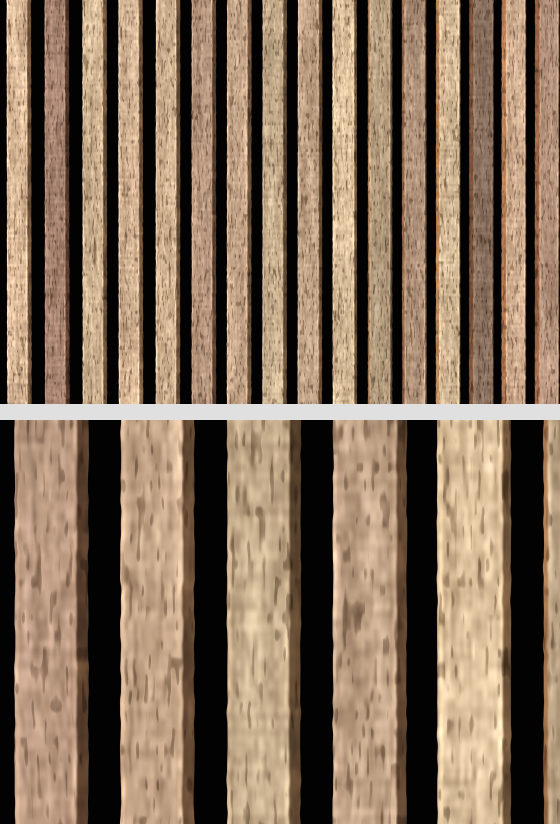
Top: the whole. Bottom: its middle third, enlarged.
A WebGL 1 fragment shader for this texture:

```glsl
precision highp float;
// Sixteen upright wooden slats before a black void, seen slightly from the side.
// Each slat gets its own tone, a front face with fibres and pores, bright worn
// arrises, and a side face that moves from right to left across the canvas.
uniform vec2 u_resolution;

// All lengths are in canvas widths.
const int SLATS = 16;
const float FIRST_LEFT = 0.0130;
const float PITCH = 0.0673;
const float PITCH_SHRINK = 0.0003;
const float SLAT_WIDTH = 0.0438;
const float TILT = 0.0028;
const float ARRIS = 0.0024;
const vec3 VOID_COLOR = vec3(0.008);
const vec3 GOLDEN = vec3(1.0, 0.87, 0.70);
const vec3 ROSY = vec3(1.0, 0.79, 0.67);
const vec3 SHADE_SIDE = vec3(0.46, 0.40, 0.34);
const vec3 WARM_SIDE = vec3(0.88, 0.72, 0.58);

// Lightness and rosiness of the slats, four to a row, left to right.
const vec4 LIGHT_A = vec4(0.84, 0.63, 0.79, 0.80);
const vec4 LIGHT_B = vec4(0.80, 0.69, 0.75, 0.73);
const vec4 LIGHT_C = vec4(0.73, 0.82, 0.69, 0.67);
const vec4 LIGHT_D = vec4(0.79, 0.53, 0.78, 0.68);
const vec4 ROSE_A = vec4(0.3, 1.1, 0.1, 0.3);
const vec4 ROSE_B = vec4(0.2, 0.7, 0.4, 0.0);
const vec4 ROSE_C = vec4(0.4, 0.0, 0.1, 0.5);
const vec4 ROSE_D = vec4(0.0, 0.7, 0.5, 0.8);

float hash(vec2 p) {
  vec3 q = fract(p.xyx * vec3(0.1031, 0.1030, 0.0973));
  q += dot(q, q.yzx + 33.33);
  return fract((q.x + q.y) * q.z);
}

float noise(vec2 p) {
  vec2 cell = floor(p);
  vec2 f = fract(p);
  f *= f * (3.0 - 2.0 * f);
  float low = mix(hash(cell), hash(cell + vec2(1.0, 0.0)), f.x);
  float high = mix(hash(cell + vec2(0.0, 1.0)), hash(cell + vec2(1.0)), f.x);
  return mix(low, high, f.y);
}

float pick(vec4 a, vec4 b, vec4 c, vec4 d, float id) {
  vec4 row = id < 4.0 ? a : id < 8.0 ? b : id < 12.0 ? c : d;
  vec4 column = vec4(equal(vec4(mod(id, 4.0)), vec4(0.0, 1.0, 2.0, 3.0)));
  return dot(row, column);
}

// Left edge of a slat; the spacing closes up to the right.
float leftEdge(float id, float y) {
  float jitter = 0.002 * (hash(vec2(id, 5.0)) - 0.5);
  float tilt = TILT * (hash(vec2(id, 9.0)) - 0.3) * (0.36 - y);
  return FIRST_LEFT + PITCH * id - PITCH_SHRINK * id * id + jitter + tilt;
}

// Brightness factor of the wood from figure, fibres and pores.
float woodGrain(vec2 p, float id) {
  vec2 g = p + vec2(id * 3.7, id * 1.3);
  g.x += 0.004 * noise(vec2(g.y * 7.0, id));
  float figure = noise(g * vec2(70.0, 9.0)) - 0.5;
  float streak = noise(g * vec2(190.0, 14.0)) - 0.5;
  float fibre = noise(g * vec2(400.0, 65.0)) - 0.5;
  float fleck = noise(g * vec2(310.0, 170.0)) - 0.5;
  float pore = smoothstep(0.66, 0.92, noise(g * vec2(430.0, 95.0) + 31.0));
  float ripple = noise(g * vec2(35.0, 230.0)) - 0.5;
  float curl = 0.12 * hash(vec2(id, 17.0));
  return 1.03 + 0.12 * figure + 0.15 * streak + 0.18 * fibre
       + 0.15 * fleck + curl * ripple - 0.27 * pore;
}

void main() {
  vec2 p = gl_FragCoord.xy / u_resolution.x;
  float pixel = 1.0 / u_resolution.x;

  // Find the nearest slat that starts at or before this point.
  float id = 0.0;
  for (int i = 1; i < SLATS; i++) {
    if (p.x > leftEdge(float(i), p.y) - 0.004) id = float(i);
  }
  float across = id / float(SLATS - 1);
  float rough = 0.0008 * (noise(vec2(p.y * 150.0, id * 11.0)) - 0.5);
  float fromLeft = p.x - leftEdge(id, p.y) + rough;
  float fromRight = SLAT_WIDTH - fromLeft + 2.0 * rough;

  // Front face.
  float light = pick(LIGHT_A, LIGHT_B, LIGHT_C, LIGHT_D, id);
  float rose = pick(ROSE_A, ROSE_B, ROSE_C, ROSE_D, id);
  float grain = woodGrain(vec2(fromLeft, p.y), id);
  float glow = 0.97 + 0.07 * noise(vec2(p.y * 5.0, id * 7.0));
  vec3 wood = light * mix(GOLDEN, ROSY, rose) * glow;
  wood *= pow(vec3(max(grain, 0.2)), vec3(1.0, 1.15, 1.3));

  // Side faces and the worn bright arrises between them and the front.
  float rightSide = mix(0.0068, 0.0014, smoothstep(0.42, 0.85, across));
  float leftSide = 0.0078 * smoothstep(0.5, 0.95, across);
  float wear = 0.4 + 0.6 * noise(vec2(p.y * 45.0, id * 5.0 + 2.0));
  float leftArris = 1.0 - smoothstep(0.0, ARRIS, abs(fromLeft - leftSide - 0.0012));
  float rightArris = 1.0 - smoothstep(0.0, ARRIS, abs(fromRight - rightSide - 0.0015));
  vec3 color = wood * (1.0 + wear * (0.20 * leftArris + 0.15 * rightArris));
  float blur = max(pixel, 0.001);
  float onLeft = 1.0 - smoothstep(-blur, blur, fromLeft - leftSide);
  float onRight = 1.0 - smoothstep(-blur, blur, fromRight - rightSide);
  color = mix(color, wood * WARM_SIDE, onLeft * step(0.001, leftSide));
  color = mix(color, wood * SHADE_SIDE * (0.7 + 0.6 * wear), onRight);

  // Cut the slat out of the void.
  float inside = smoothstep(-0.7 * pixel, 0.7 * pixel, min(fromLeft, fromRight));
  gl_FragColor = vec4(mix(VOID_COLOR, color, inside), 1.0);
}
```
